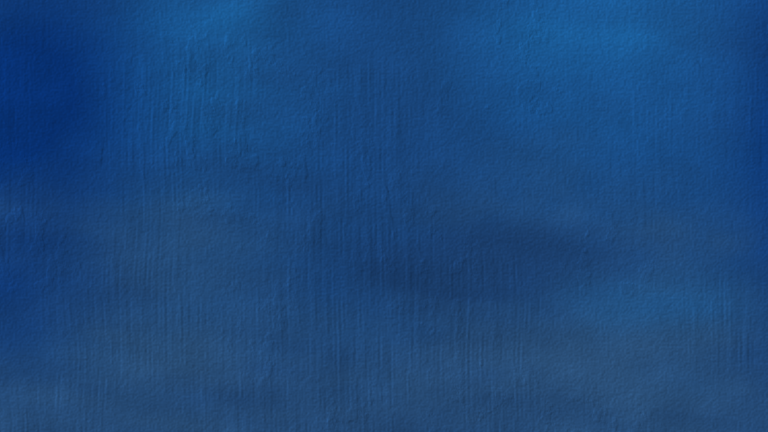
Write a Shadertoy shader that draws this texture.

```glsl
const vec3 BODY   = vec3(0.09, 0.27, 0.49);
const vec3 SLATE  = vec3(0.16, 0.30, 0.455);
const vec3 MIDDLE = vec3(0.12, 0.28, 0.47);
const vec3 BRIGHT = vec3(0.10, 0.36, 0.59);
const vec3 SHADE  = vec3(0.095, 0.225, 0.40);
const vec3 DEEP   = vec3(0.025, 0.18, 0.43);

const int   CRACKS       = 20;
const float CRACK_WIDTH  = 0.0026;
const float CRACK_HEIGHT = 1.0;
const float CRACK_SHADOW = 0.22;
const float GRAIN_SCALE  = 210.0;
const float STREAK_SCALE = 190.0;
const float STREAK_TINT  = 0.10;
const float MOTTLE       = 0.16;
const float SPECKLE      = 0.05;
const float RELIEF       = 0.20;
const vec2  LIGHT_STEP   = vec2(-0.0030, 0.0024);

float hash(vec2 p) {
    vec3 q = fract(p.xyx * 0.1031);
    q += dot(q, q.yzx + 33.33);
    return fract((q.x + q.y) * q.z);
}

float noise(vec2 p) {
    vec2 cell = floor(p);
    vec2 f = fract(p);
    f = f * f * (3.0 - 2.0 * f);
    float low  = mix(hash(cell), hash(cell + vec2(1, 0)), f.x);
    float high = mix(hash(cell + vec2(0, 1)), hash(cell + vec2(1, 1)), f.x);
    return mix(low, high, f.y);
}

float fbm(vec2 p) {
    float sum = 0.0;
    float gain = 0.5;
    for (int i = 0; i < 5; i++) {
        sum += gain * noise(p);
        p = mat2(1.6, 1.2, -1.2, 1.6) * p + 7.3;
        gain *= 0.5;
    }
    return sum;
}

// Fine vertical brush marks, broken up and stronger in some patches
float streaks(vec2 p) {
    float x = p.x + 0.012 * noise(p * 6.0);
    float fine = noise(vec2(x * STREAK_SCALE, p.y * 11.0));
    float wide = noise(vec2(x * STREAK_SCALE * 0.4 + 9.0, p.y * 7.0));
    float patches = 0.25 + 0.75 * smoothstep(0.35, 0.7, noise(p * vec2(6.0, 4.0) + 31.0));
    return (0.65 * fine + 0.35 * wide - 0.5) * patches;
}

// Short, upright ridges with ragged paths and tapered ends
float cracks(vec2 p, float aspect) {
    float ridge = 0.0;
    for (int i = 0; i < CRACKS; i++) {
        vec2 seed = vec2(float(i) * 3.7 + 1.0, 17.0);
        vec2 centre = vec2(hash(seed) * aspect, 0.1 + 0.85 * hash(seed + 5.0));
        float reach = mix(0.02, 0.12, pow(hash(seed + 9.0), 2.0));
        float lean = (hash(seed + 13.0) - 0.4) * 0.3;
        vec2 d = p - centre;
        float ragged = 0.012 * (noise(vec2(p.y * 45.0, seed.x)) - 0.5);
        float across = (d.x - lean * d.y - ragged) / CRACK_WIDTH;
        float taper = 1.0 - smoothstep(0.2, 1.0, abs(d.y) / reach);
        float strength = mix(0.2, 1.0, hash(seed + 21.0));
        strength *= 0.4 + 0.6 * noise(vec2(p.y * 70.0, seed.x + 40.0));
        ridge += strength * taper * exp(-across * across);
    }
    return ridge;
}

float plasterHeight(vec2 p, float ridge) {
    float grain = 0.5 * noise(p * GRAIN_SCALE) + 0.35 * noise(p * GRAIN_SCALE * 0.5 + 60.0);
    float scuffs = smoothstep(0.55, 0.72, fbm(p * vec2(34.0, 24.0) + 50.0));
    scuffs *= smoothstep(0.5, 0.75, noise(p * 5.0 + 80.0));
    return grain + 0.7 * scuffs + 0.7 * streaks(p) + CRACK_HEIGHT * ridge;
}

float glow(vec2 uv, vec2 centre, vec2 size) {
    vec2 d = (uv - centre) / size;
    return exp(-dot(d, d));
}

// Broad washes: bright above, muted and softly banded below
vec3 washes(vec2 uv, vec2 p) {
    float cloud = fbm(p * vec2(2.4, 4.0) + 3.0) - 0.48;
    float band = fbm(p * vec2(1.8, 5.0) + 22.0) - 0.48;
    float drift = uv.y + 0.7 * cloud;

    vec3 colour = mix(MIDDLE, BODY, smoothstep(0.35, 0.7, drift));
    colour = mix(colour, SLATE, 1.0 - smoothstep(0.12, 0.58, drift));

    float light = glow(uv, vec2(0.27, 0.95), vec2(0.13, 0.38))
                + glow(uv, vec2(0.76, 0.92), vec2(0.17, 0.26))
                + 0.5 * glow(uv, vec2(0.82, 0.30), vec2(0.16, 0.06));
    colour = mix(colour, BRIGHT, clamp(light * (0.85 + 1.5 * cloud), 0.0, 1.0));

    float dim = 0.6 * smoothstep(-0.1, 0.35, band)
              + 0.45 * glow(uv, vec2(0.52, 0.38), vec2(0.28, 0.13))
              + 0.4 * glow(uv, vec2(0.53, 0.72), vec2(0.12, 0.30));
    colour = mix(colour, SHADE, clamp(dim, 0.0, 0.85));

    float edge = glow(uv, vec2(0.04, 0.80), vec2(0.13, 0.30))
               + 0.55 * glow(uv, vec2(0.0, 0.40), vec2(0.10, 0.25))
               + 0.6 * glow(uv, vec2(1.02, 0.65), vec2(0.06, 0.50));
    colour = mix(colour, DEEP, clamp(edge * (0.9 + cloud), 0.0, 0.95));
    return colour * (1.03 + MOTTLE * (fbm(p * vec2(9.0, 14.0) + 70.0) - 0.48));
}

void mainImage(out vec4 fragColor, in vec2 fragCoord) {
    vec2 uv = fragCoord / iResolution.xy;
    float aspect = iResolution.x / iResolution.y;
    vec2 p = vec2(uv.x * aspect, uv.y);
    vec2 lit = p + LIGHT_STEP;

    vec3 colour = washes(uv, p);
    colour *= 1.0 + STREAK_TINT * streaks(p);
    colour *= 1.0 + SPECKLE * (noise(p * GRAIN_SCALE * 1.3 + 15.0) - 0.5);

    // Side light picks out grain and ridges
    float ridge = cracks(p, aspect);
    float slope = plasterHeight(p, ridge) - plasterHeight(lit, cracks(lit, aspect));
    colour *= 1.0 + RELIEF * clamp(slope, -1.5, 1.0);
    colour *= 1.0 - CRACK_SHADOW * min(ridge, 1.0);

    fragColor = vec4(clamp(colour, 0.0, 1.0), 1.0);
}
```
